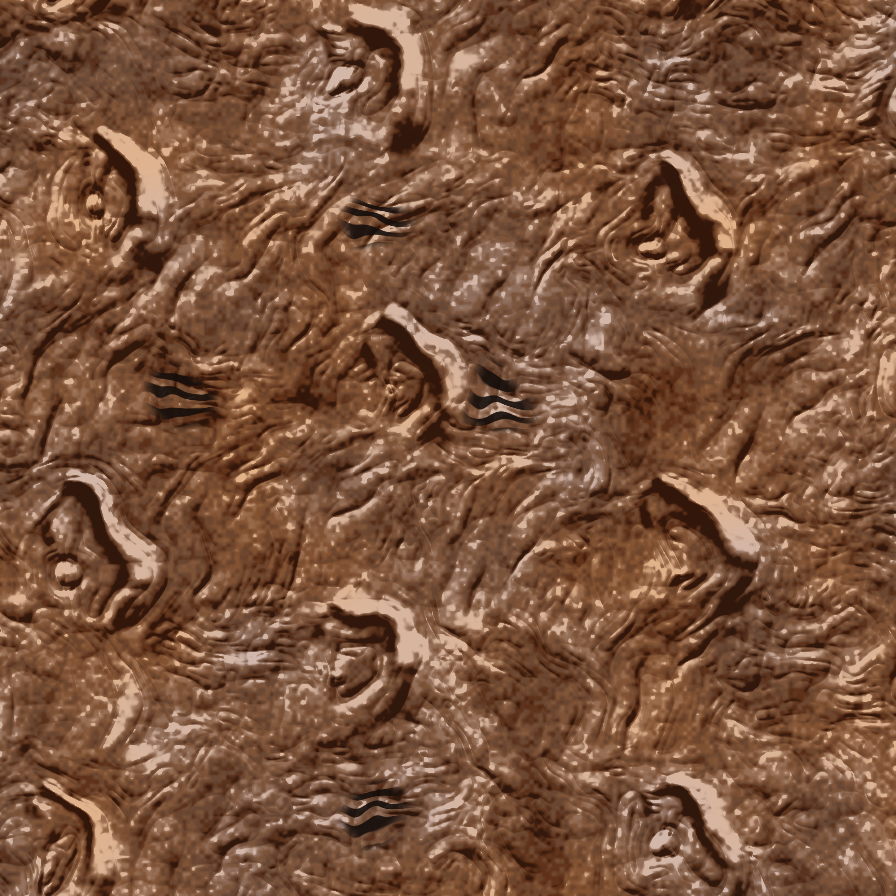
Give the GLSL for this texture, as a Shadertoy shader.

```glsl
// Glossy chocolate frosting: overlapping knife swirls with tongues, beads and dark slits.

const float CELLS = 6.0;                    // swirls across and down
const vec2 LIGHT = vec2(-0.35, 0.94);
const vec3 SLIT_COLOR = vec3(0.08, 0.05, 0.04);

float hash(vec2 p) {
    vec3 q = fract(vec3(p.xyx) * 0.1031);
    q += dot(q, q.yzx + 33.33);
    return fract((q.x + q.y) * q.z);
}

float noise(vec2 p) {
    vec2 i = floor(p), f = fract(p);
    f = f * f * (3.0 - 2.0 * f);
    return mix(mix(hash(i), hash(i + vec2(1, 0)), f.x),
               mix(hash(i + vec2(0, 1)), hash(i + vec2(1, 1)), f.x), f.y);
}

vec2 wobble(vec2 p) {
    return vec2(noise(p), noise(p + 31.7)) - 0.5;
}

// Creased folds that run in short arcs around a centre
float folds(vec2 q, vec2 center, float seed) {
    vec2 d = q - center;
    float r = length(d);
    vec2 u = vec2(d.x / (r + 0.2) * 2.3 * (length(center) + 0.6), r * 4.0) + seed;
    float h = 0.0, amp = 0.6;
    for (int i = 0; i < 3; i++) {
        h += amp * abs(2.0 * noise(u) - 1.0);
        u = u * vec2(2.1, 2.0) + 7.3;
        amp *= 0.48;
    }
    return h;
}

vec2 foldCenter(float kind) {
    if (kind < 0.5) return vec2(-0.12, -0.10);  // tight arch
    if (kind < 1.5) return vec2(0.8, -0.6);     // arc rising to the right
    if (kind < 2.5) return vec2(0.2, 1.6);      // sagging wave
    return vec2(-0.8, -0.6);                    // arc falling to the right
}

// Bent drop, narrow at the top and broad at its lower right end
float tongue(vec2 q) {
    vec2 start = vec2(-0.05, 0.40), axis = vec2(0.36, -0.46);
    float t = clamp(dot(q - start, axis) / dot(axis, axis), 0.0, 1.0);
    vec2 bend = normalize(vec2(-axis.y, axis.x)) * 0.08 * sin(3.14159 * t);
    float dist = length(q - start - axis * t - bend);
    return smoothstep(0.0, 0.7, 1.0 - dist / mix(0.07, 0.17, t));
}

// Fine streaks along the drop
float streaks(vec2 q) {
    return noise(vec2(dot(q, vec2(0.79, 0.62)) * 24.0, dot(q, vec2(0.62, -0.79)) * 5.0));
}

float blob(vec2 q, vec2 radius) {
    return 1.0 - smoothstep(0.2, 1.0, length(q / radius));
}

// Dark crease over the top of an arch
float rim(vec2 q) {
    float dist = abs(length((q - vec2(-0.1, -0.08)) * vec2(1.15, 0.9)) - 0.34);
    return (1.0 - smoothstep(0.01, 0.05, dist)) * smoothstep(-0.15, 0.25, q.y);
}

float slits(vec2 q) {
    float wave = sin((q.y - 0.5 * q.x * q.x) * 62.0 + 3.0 * noise(q * 6.0));
    float area = 1.0 - smoothstep(0.18, 0.32, length(q * vec2(1.0, 1.5)));
    return area * smoothstep(-0.1, 0.4, wave + noise(q * vec2(8.0, 25.0)) - 0.5);
}

// Returns height, gloss, shadow and slit amount
vec4 surface(vec2 p) {
    float grit = 0.16 * abs(2.0 * noise(p * 6.5 + 3.0) - 1.0) + 0.06 * noise(p * 17.0);
    p += 0.22 * wobble(p * 2.3) + 0.07 * wobble(p * 6.0);
    vec2 base = floor(p);
    float height = 0.0, weights = 0.0;
    vec4 detail = vec4(grit, 0.0, 0.0, 0.0);
    for (int y = -1; y <= 1; y++)
    for (int x = -1; x <= 1; x++) {
        vec2 id = base + vec2(x, y);
        vec2 jitter = 0.5 * (vec2(hash(id + 3.1), hash(id + 17.9)) - 0.5);
        vec2 q = p - id - 0.5 - jitter;
        float pick = hash(id + 41.3);
        bool arch = mod(id.x + 2.0 * id.y, 4.0) < 0.5;
        float kind = arch ? 0.0 : 1.0 + floor(pick * 3.0);
        float w = exp(-22.0 * dot(q, q));
        height += w * folds(q, foldCenter(kind), 13.0 * kind + 0.6 * pick);
        weights += w;
        if (arch) {
            float drop = tongue(q), line = streaks(q);
            float bead = blob(q - vec2(-0.12, -0.12), vec2(0.11));
            float shadow = max(tongue(q + vec2(0.06, 0.06)) - drop, 0.0);
            float pit = blob(q - vec2(0.28, -0.43), vec2(0.16, 0.19));
            float nick = blob(q - vec2(-0.23, 0.16), vec2(0.06, 0.13));
            detail += vec4(drop * (0.12 + 0.14 * line) + 0.3 * bead - 0.15 * pit,
                           drop * (1.9 * line - 0.1) + 0.6 * bead,
                           shadow + 0.6 * pit + nick + 0.6 * rim(q) * (1.0 - drop), 0.0);
        } else if (hash(id + 77.7) > 0.86) {
            detail.w += slits(q);
        }
    }
    return detail + vec4(height / weights, 0.0, 0.0, 0.0);
}

// Cocoa ramp from deep crevice to pale highlight
vec3 cocoa(float t) {
    vec3 tones[6] = vec3[6](vec3(0.19, 0.09, 0.045), vec3(0.36, 0.20, 0.11),
        vec3(0.41, 0.28, 0.20), vec3(0.49, 0.33, 0.22),
        vec3(0.58, 0.44, 0.35), vec3(0.84, 0.72, 0.63));
    float stops[6] = float[6](0.04, 0.17, 0.34, 0.58, 0.83, 0.98);
    vec3 color = tones[0];
    for (int i = 1; i < 6; i++)
        color = mix(color, tones[i], smoothstep(stops[i - 1], stops[i], t));
    return color;
}

void mainImage(out vec4 fragColor, in vec2 fragCoord) {
    vec2 p = fragCoord / iResolution.xy * CELLS;
    float e = 0.012;
    vec4 s = surface(p);
    vec2 slope = vec2(surface(p + vec2(e, 0)).x, surface(p + vec2(0, e)).x) - s.x;

    // Lighting, broad tone, grain and wet sparkle
    float shade = -dot(slope / e, LIGHT) * 0.22 + (s.x - 0.5) * 1.8 + 0.05;
    shade += (noise(p * 1.4) - 0.5) * 0.9 + (noise(p * 3.6 + 8.0) - 0.5) * 1.1;
    shade += (noise(p * 34.0) - 0.5) * 1.2 + 0.9 * s.y - 2.4 * s.z;
    shade += 1.6 * smoothstep(0.6, 0.9, noise(p * 27.0 + 9.0)) * smoothstep(0.2, 1.1, shade);

    vec3 color = cocoa(1.0 / (1.0 + exp(-1.7 * shade)));
    color *= mix(vec3(1.06, 0.97, 0.84), vec3(0.97, 1.0, 1.09), noise(p * 1.8 + 5.0));
    color = mix(color, SLIT_COLOR, min(s.w, 1.0) * 0.9);
    fragColor = vec4(color, 1.0);
}
```
